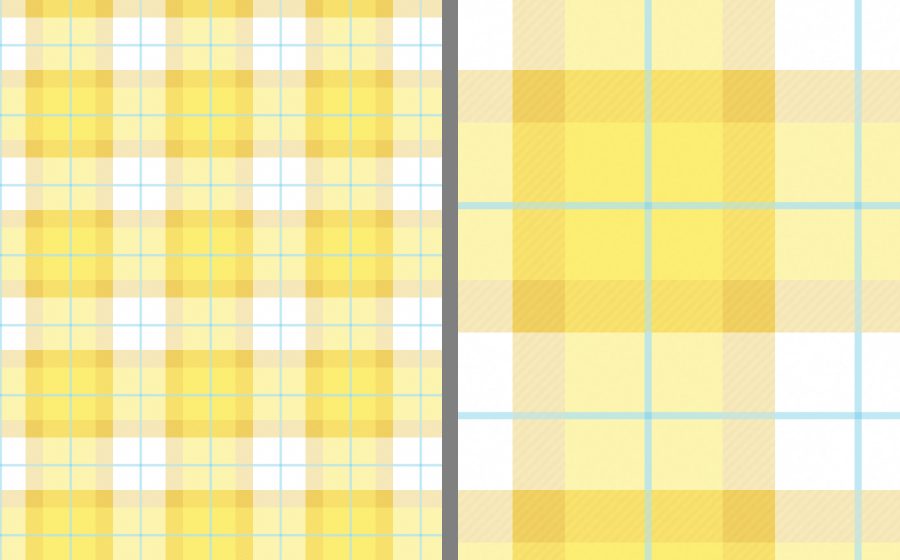
Left: the whole. Right: its middle third, enlarged.
Give the GLSL for this pattern, as a Shadertoy shader.

```glsl
// Yellow, tan and white gingham plaid with thin pale blue overcheck lines.
#define REPEATS_DOWN 4.0
#define YELLOW_HALF 0.1875
#define TAN_HALF 0.3125
#define LINE_HALF 0.0085
#define LINE_SHIFT 0.0104
#define WHITE vec3(0.995, 0.997, 0.995)
#define PALE_YELLOW vec3(0.988, 0.958, 0.685)
#define DEEP_YELLOW vec3(0.988, 0.928, 0.45)
#define PALE_TAN vec3(0.962, 0.908, 0.72)
#define GOLD vec3(0.968, 0.88, 0.42)
#define OCHRE vec3(0.938, 0.812, 0.375)

const vec3 LINE_BLUE = vec3(0.68, 0.885, 0.945);
const vec2 BAND_CENTRE = vec2(0.4948, 0.8125);

float hash(vec2 p) {
    vec3 q = fract(vec3(p.xyx) * 0.1031);
    q += dot(q, q.yzx + 33.33);
    return fract((q.x + q.y) * q.z);
}

// Coverage of a stripe with the given half width, smoothed over one pixel
float stripe(float dist, float halfWidth, float pixel) {
    return clamp(0.5 + (halfWidth - dist) / pixel, 0.0, 1.0);
}

// Weights of the white, tan and yellow bands at an offset from the yellow centre
vec3 bandWeights(float offset, float pixel) {
    float dist = abs(fract(offset + 0.5) - 0.5);
    float yellow = stripe(dist, YELLOW_HALF, pixel);
    float dyed = stripe(dist, TAN_HALF, pixel);
    return vec3(1.0 - dyed, dyed - yellow, yellow);
}

// Two thin lines per repeat, one in each wide band
float lineWeight(float offset, float pixel) {
    float dist = abs(fract(2.0 * (offset - LINE_SHIFT) + 0.5) - 0.5) * 0.5;
    return stripe(dist, LINE_HALF, pixel * 1.3);
}

// Colour where a vertical band crosses a horizontal one
vec3 weave(vec3 a, vec3 b) {
    return WHITE * a.x * b.x + OCHRE * a.y * b.y + DEEP_YELLOW * a.z * b.z
         + PALE_TAN * (a.x * b.y + a.y * b.x)
         + PALE_YELLOW * (a.x * b.z + a.z * b.x)
         + GOLD * (a.y * b.z + a.z * b.y);
}

void mainImage(out vec4 fragColor, in vec2 fragCoord) {
    // Position in repeats, measured from the top left
    float pixel = REPEATS_DOWN / iResolution.y;
    vec2 pos = vec2(fragCoord.x, iResolution.y - fragCoord.y) * pixel;
    vec2 offset = pos - BAND_CENTRE;

    // Crossing bands
    vec3 across = bandWeights(offset.x, pixel);
    vec3 down = bandWeights(offset.y, pixel);
    vec3 color = weave(across, down);

    // Faint diagonal twill in the tan bands and a slight print grain
    float tan_ = max(across.y, down.y);
    color += 0.008 * tan_ * sin(6.28318 * 40.0 * (pos.x + pos.y));
    color += 0.006 * (hash(floor(pos * 128.0)) - 0.5);

    // Overcheck: lines sink into tan and deep yellow, strongest on pale cloth
    float vertical = lineWeight(offset.x, pixel);
    float horizontal = lineWeight(offset.y, pixel);
    float verticalInk = dot(down, vec3(0.78, 0.55, 0.66));
    float horizontalInk = dot(across, vec3(0.76, 0.58, 0.74));
    color = mix(color, LINE_BLUE, vertical * verticalInk);
    color = mix(color, LINE_BLUE, horizontal * horizontalInk);
    color *= mix(vec3(1.0), vec3(0.87, 0.96, 0.98), vertical * horizontal);

    fragColor = vec4(clamp(color, 0.0, 1.0), 1.0);
}
```
